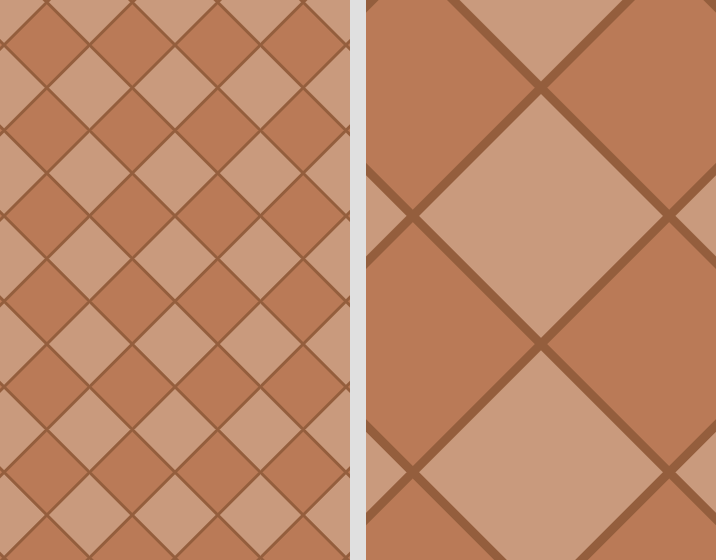
Left, the full canvas; right, a detail of the centre.
Write a WebGL 1 fragment shader that draws this pattern.

```glsl
precision highp float;
// Diagonal checkerboard of terracotta and sand tiles with thin brown grout.

uniform vec2 u_resolution;

void main() {
    // Centred coordinates in canvas heights, scaled to the diamond diagonal.
    float diagonal = 0.1526;
    vec2 p = (gl_FragCoord.xy - 0.5 * u_resolution) / u_resolution.y / diagonal;
    p.y += 0.25;

    // Rotated grid: one unit is one tile side.
    vec2 grid = vec2(p.x + p.y, p.x - p.y);
    vec2 tile = floor(grid);
    float pixel = sqrt(2.0) / (diagonal * u_resolution.y);

    // Alternating tile colours.
    float isSand = mod(tile.x + tile.y, 2.0);
    vec3 color = mix(vec3(0.73, 0.48, 0.34), vec3(0.79, 0.605, 0.49), isSand);

    // Grout along the tile sides.
    vec2 toSide = 0.5 - abs(fract(grid) - 0.5);
    float groutDistance = min(toSide.x, toSide.y) - 0.0245;
    float grout = clamp(0.5 - groutDistance / pixel, 0.0, 1.0);
    color = mix(color, vec3(0.58, 0.37, 0.24), grout);

    gl_FragColor = vec4(color, 1.0);
}
```
